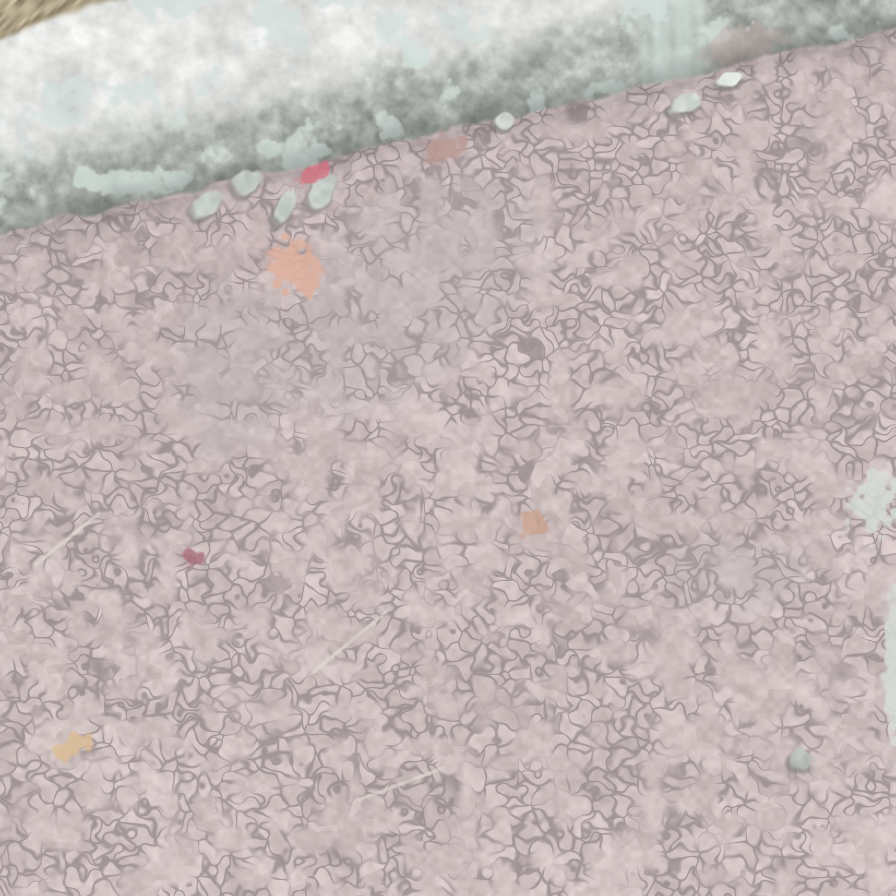
A Shadertoy shader for this texture:

```glsl
// Pinkish worn asphalt below a slanted, lichen-stained concrete curb.
// Warped cell borders make the broken crevices, layered value noise the stains,
// and small ragged ellipses and segments the pebbles, leaves and twigs.

float hash(vec2 p) {
    return fract(sin(dot(p, vec2(127.1, 311.7))) * 43758.5);
}

float noise(vec2 p) {
    vec2 i = floor(p), f = fract(p);
    f = f * f * (3.0 - 2.0 * f);
    return mix(mix(hash(i), hash(i + vec2(1, 0)), f.x),
               mix(hash(i + vec2(0, 1)), hash(i + vec2(1, 1)), f.x), f.y);
}

float fbm(vec2 p) {
    float sum = 0.0, amp = 0.533;
    for (int i = 0; i < 4; i++) {
        sum += amp * noise(p);
        p = mat2(1.6, 1.2, -1.2, 1.6) * p + 7.3;
        amp *= 0.5;
    }
    return sum;
}

// x: gap between the two nearest cell centres, y: random value of the cell
vec2 cells(vec2 p) {
    vec2 base = floor(p);
    float near = 9.0, second = 9.0, id = 0.0;
    for (int y = -1; y <= 1; y++)
    for (int x = -1; x <= 1; x++) {
        vec2 c = base + vec2(x, y);
        float d = length(c + vec2(hash(c), hash(c + 31.7)) - p);
        if (d < near) { second = near; near = d; id = hash(c + 71.3); }
        else second = min(second, d);
    }
    return vec2(second - near, id);
}

// Soft tilted ellipse with a ragged outline
float blob(vec2 p, vec2 centre, vec2 radius, float angle, float rough) {
    float c = cos(angle), s = sin(angle);
    vec2 q = mat2(c, -s, s, c) * (p - centre);
    float d = length(q / radius) + rough * (noise(p * 110.0) - 0.5);
    return 1.0 - smoothstep(0.75, 1.15, d);
}

float twig(vec2 p, vec2 a, vec2 b) {
    vec2 pa = p - a, ba = b - a;
    float d = length(pa - ba * clamp(dot(pa, ba) / dot(ba, ba), 0.0, 1.0));
    return (1.0 - smoothstep(0.0008, 0.003, d)) * (0.4 + 0.6 * noise(p * 70.0));
}

vec3 pebble(vec3 col, vec2 p, vec2 centre, vec2 radius, float angle, float light) {
    float shadow = blob(p, centre - vec2(0.003, 0.005), radius * 1.15, angle, 0.3);
    col = mix(col, vec3(0.5, 0.49, 0.48), 0.6 * shadow);
    vec3 tint = light * vec3(0.97, 1.0, 0.98) + 0.1 * (noise(p * 130.0) - 0.5);
    return mix(col, tint, blob(p, centre, radius, angle, 0.4));
}

vec3 leaf(vec3 col, vec2 p, vec2 centre, vec2 radius, float angle, vec3 tint) {
    return mix(col, tint, 0.8 * blob(p, centre, radius, angle, 1.0));
}

vec3 asphalt(vec2 p) {
    vec2 warp = vec2(noise(p * 75.0), noise(p * 75.0 + 19.0)) - 0.5;
    vec2 cell = cells(p * mix(50.0, 58.0, p.y) * vec2(0.95, 1.1) + 1.3 * warp);
    float broken = smoothstep(0.3, 0.62, noise(p * 48.0 + 5.0) * 0.7 + fbm(p * 9.0) * 0.3);
    float crevice = (1.0 - smoothstep(0.02, 0.34, cell.x)) * broken;
    vec3 col = vec3(0.805, 0.745, 0.745) + 0.06 * (cell.y - 0.5);
    col += 0.07 * (noise(p * 150.0) - 0.5) + 0.06 * (fbm(p * 60.0) - 0.5);
    col += 0.05 * (fbm(p * 5.0 + 3.0) - 0.5) + 0.03 * (0.45 - p.y);
    col = mix(col, vec3(0.57, 0.52, 0.525), 0.72 * crevice);
    // Grey dust
    float dust = blob(p, vec2(0.45, 0.68), vec2(0.17, 0.1), 0.7, 0.5)
               + blob(p, vec2(0.82, 0.36), vec2(0.07, 0.04), 0.0, 0.5)
               + blob(p, vec2(0.26, 0.59), vec2(0.06, 0.09), 0.0, 0.5);
    return mix(col, vec3(0.7, 0.69, 0.7), 0.25 * min(dust, 1.0));
}

vec3 curb(vec2 p, float height) {
    float mottle = fbm(p * 24.0) - 0.5, grit = fbm(p * 85.0) - 0.5;
    float edge = 0.085 + 0.05 * smoothstep(0.65, 0.95, p.x) + 0.07 * mottle;
    vec3 top = vec3(0.885, 0.89, 0.88) + 0.2 * mottle + 0.14 * grit;
    vec3 side = vec3(0.67, 0.69, 0.665) + 0.25 * mottle + 0.3 * grit;
    vec3 col = mix(side, top, smoothstep(edge - 0.035, edge + 0.025, height));
    // Lichen, chalky run, rust and dark foot
    vec3 pale = vec3(0.83, 0.88, 0.86);
    col = mix(col, pale, 0.75 * smoothstep(0.56, 0.68, fbm(p * 30.0 + 11.0)));
    float run = smoothstep(0.7, 0.73, p.x) * (1.0 - smoothstep(0.775, 0.8, p.x));
    col = mix(col, pale, run * (0.35 + 0.5 * noise(p * vec2(120.0, 5.0))));
    float rust = blob(p, vec2(0.83, 0.945), vec2(0.045, 0.03), 0.2, 0.6);
    col = mix(col, vec3(0.76, 0.68, 0.67), 0.5 * rust);
    return col * mix(0.84, 1.0, smoothstep(0.0, 0.035, height));
}

void mainImage(out vec4 fragColor, in vec2 fragCoord) {
    vec2 p = fragCoord / iResolution.xy;
    float ragged = 0.016 * (fbm(p * 28.0) - 0.5);
    float height = p.y - 0.739 - 0.228 * p.x + ragged;
    vec3 col = mix(asphalt(p), curb(p, height), smoothstep(-0.003, 0.004, height));
    col *= 1.0 - 0.12 * exp(-abs(height + 0.006) * 110.0);

    // Dry grass behind the curb
    float straw = noise(vec2(p.x + p.y, p.y - p.x) * vec2(45.0, 180.0));
    vec3 grass = mix(vec3(0.53, 0.48, 0.39), vec3(0.84, 0.79, 0.68), straw);
    col = mix(col, grass, smoothstep(-0.006, 0.006, p.y - 0.957 - 0.34 * p.x + ragged));

    // Pale crust at the right border
    float crust = blob(p, vec2(0.978, 0.44), vec2(0.025, 0.035), -0.4, 1.2)
                + blob(p, vec2(1.0, 0.25), vec2(0.014, 0.09), 0.0, 0.8);
    col = mix(col, vec3(0.84, 0.87, 0.85), 0.8 * min(crust, 1.0));

    // Pebbles
    col = pebble(col, p, vec2(0.231, 0.772), vec2(0.019, 0.012), 0.6, 0.79);
    col = pebble(col, p, vec2(0.275, 0.796), vec2(0.017, 0.013), 0.4, 0.79);
    col = pebble(col, p, vec2(0.318, 0.769), vec2(0.021, 0.01), 1.1, 0.79);
    col = pebble(col, p, vec2(0.359, 0.787), vec2(0.023, 0.014), 1.1, 0.79);
    col = pebble(col, p, vec2(0.562, 0.865), vec2(0.012, 0.009), 0.0, 0.83);
    col = pebble(col, p, vec2(0.765, 0.885), vec2(0.019, 0.01), 0.4, 0.84);
    col = pebble(col, p, vec2(0.815, 0.912), vec2(0.018, 0.008), 0.3, 0.93);
    col = pebble(col, p, vec2(0.893, 0.153), vec2(0.012), 0.0, 0.73);

    // Leaves
    col = leaf(col, p, vec2(0.327, 0.702), vec2(0.034, 0.025), -0.8, vec3(0.88, 0.69, 0.61));
    col = leaf(col, p, vec2(0.352, 0.807), vec2(0.02, 0.009), 0.5, vec3(0.83, 0.45, 0.5));
    col = leaf(col, p, vec2(0.495, 0.835), vec2(0.022, 0.015), 0.3, vec3(0.73, 0.6, 0.57));
    col = leaf(col, p, vec2(0.081, 0.167), vec2(0.019, 0.013), 0.3, vec3(0.86, 0.74, 0.58));
    col = leaf(col, p, vec2(0.594, 0.414), vec2(0.014), 0.0, vec3(0.8, 0.64, 0.56));
    col = leaf(col, p, vec2(0.214, 0.378), vec2(0.01), 0.0, vec3(0.66, 0.43, 0.48));

    // Dry twigs
    float twigs = twig(p, vec2(0.04, 0.37), vec2(0.11, 0.427))
                + twig(p, vec2(0.35, 0.25), vec2(0.43, 0.316))
                + twig(p, vec2(0.4, 0.107), vec2(0.495, 0.143));
    col = mix(col, vec3(0.89, 0.86, 0.83), 0.85 * min(twigs, 1.0));
    fragColor = vec4(clamp(col, 0.0, 1.0), 1.0);
}
```
